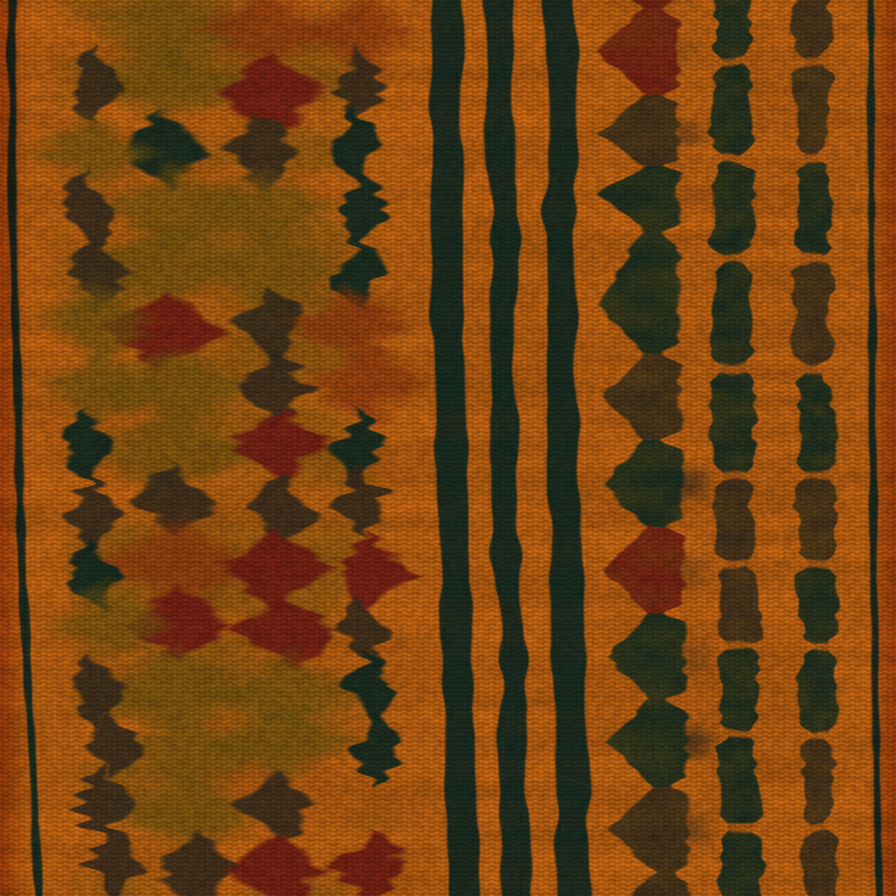
Give the GLSL for this pattern, as a WebGL 2 fragment shader.

```glsl
#version 300 es
precision highp float;
// Handwoven orange textile: smeared diamond columns, three dark stripes, teeth and dashes.
uniform vec2 u_resolution;
out vec4 fragColor;

const float TAU = 6.28318;
const vec3 GROUND = vec3(0.655, 0.335, 0.06);
const vec3 GREEN = vec3(0.055, 0.145, 0.115);
const vec3 BROWN = vec3(0.20, 0.155, 0.10);
const vec3 RED = vec3(0.40, 0.10, 0.07);
const vec3 OLIVE = vec3(0.40, 0.29, 0.05);
const vec3 RUST = vec3(0.50, 0.19, 0.05);
const vec3 DYES[5] = vec3[5](GREEN, BROWN, RED, OLIVE, RUST);

// Dye order down each diamond column: 0 bare, otherwise an index into DYES plus one.
const int OUTER[15] = int[15](0, 2, 4, 2, 2, 4, 4, 1, 2, 1, 4, 2, 2, 2, 2);
const int LEFT[15] = int[15](4, 4, 1, 4, 4, 3, 4, 4, 2, 5, 3, 4, 4, 4, 2);
const int RIGHT[15] = int[15](5, 3, 2, 4, 4, 2, 2, 3, 2, 3, 3, 4, 4, 2, 3);
const int INNER[15] = int[15](5, 2, 1, 1, 1, 5, 5, 1, 2, 3, 2, 1, 1, 0, 3);
const int TEETH[10] = int[10](3, 2, 1, 1, 2, 1, 3, 1, 1, 2);

float hash(vec2 p) {
  vec3 q = fract(p.xyx * 0.1031);
  q += dot(q, q.yzx + 33.33);
  return fract((q.x + q.y) * q.z);
}

float noise(vec2 p) {
  vec2 i = floor(p), f = fract(p);
  f = f * f * (3.0 - 2.0 * f);
  return mix(mix(hash(i), hash(i + vec2(1, 0)), f.x),
             mix(hash(i + vec2(0, 1)), hash(i + vec2(1, 1)), f.x), f.y);
}

float bump(float y, float center, float width) {
  float t = (y - center) / width;
  return exp(-t * t);
}

// Vertical band whose two edges wander independently.
float band(vec2 p, float x, float halfWidth, float wander) {
  float shift = (noise(vec2(x * 91.0, p.y * 17.0)) - 0.5) * wander;
  float swell = (noise(vec2(x * 53.0, p.y * 34.0)) - 0.5) * wander;
  return 1.0 - smoothstep(-0.002, 0.002, abs(p.x - x - shift) - halfWidth - swell);
}

// Column of stepped diamonds; pale dyes spread wider and softer than dark ones.
vec3 diamonds(vec3 color, vec2 p, float x, float width, int order[15]) {
  int row = int(floor(p.y * 15.0));
  for (int k = max(row - 1, 0); k <= min(row + 1, 14); k++) {
    int dye = order[k];
    if (dye == 0) continue;
    bool pale = dye > 3;
    float soft = pale ? 0.42 : 0.14;
    float spread = pale ? 1.35 : (dye == 3 ? 1.0 : 0.68);
    vec2 seed = vec2(float(k), x * 100.0);
    vec2 jitter = vec2(hash(seed), hash(seed + 7.0)) - 0.5;
    vec2 center = vec2(x, (float(k) + 0.5) / 15.0) + jitter * vec2(0.022, 0.014);
    vec2 d = abs(p - center) / vec2(width * spread, 0.043);
    float cover = 1.0 - smoothstep(1.0 - soft, 1.0 + soft, d.x + d.y);
    color = mix(color, DYES[dye - 1], cover * (pale ? 0.72 : 0.92));
  }
  return color;
}

// Left-pointing teeth with a straight back and an occasional bleed to the right.
vec3 teeth(vec3 color, vec2 p) {
  float t = (p.y + 0.04 * bump(p.y, 0.25, 0.07) - 0.01) / 0.0964;
  int k = clamp(int(floor(t)), 0, 9);
  float dy = abs(fract(t) - 0.5);
  float tip = (0.725 - p.x) / 0.059 + dy * 1.7;
  float back = 0.757 - 0.02 * smoothstep(0.38, 0.5, dy);
  float cover = (1.0 - smoothstep(0.93, 1.03, tip)) * (1.0 - smoothstep(back - 0.003, back + 0.003, p.x));
  float bleed = smoothstep(0.74, 0.757, p.x) * (1.0 - smoothstep(0.765, 0.80, p.x));
  bleed *= (1.0 - smoothstep(0.05, 0.28, dy)) * hash(vec2(float(k), 5.0));
  vec3 dye = DYES[TEETH[k] - 1];
  dye = mix(dye, OLIVE, 0.35 * noise(p * vec2(25.0, 45.0)));
  color = mix(color, BROWN, bleed * 0.7);
  return mix(color, dye, cover * 0.95);
}

// Column of rounded dashes divided by narrow, uneven gaps.
vec3 dashes(vec3 color, vec2 p, float x, float halfWidth, float greenShare) {
  float t = (p.y - 0.035 * bump(p.y, 0.53, 0.19) - 0.068) / 0.1068;
  float id = floor(t);
  float gap = abs(fract(t) - 0.5) + (noise(vec2(p.x * 65.0, id + x * 40.0)) - 0.5) * 0.05;
  float pinch = 0.010 * smoothstep(0.36, 0.48, gap);
  float cover = band(p, x, halfWidth - pinch, 0.009);
  cover *= 1.0 - 0.88 * smoothstep(0.435, 0.475, gap);
  vec3 dye = mix(BROWN, GREEN, step(hash(vec2(id + 2.0, x * 100.0)), greenShare));
  dye = mix(dye, OLIVE, 0.3 * noise(p * vec2(45.0, 70.0)));
  return mix(color, dye, cover * 0.93);
}

void main() {
  vec2 p = gl_FragCoord.xy / u_resolution;
  p.y = 1.0 - p.y;
  vec2 q = p - vec2(mix(0.032, 0.008, p.x) * p.y * p.y, 0.0);

  // Ground with soft horizontal dye streaks.
  float streak = noise(p * vec2(7.0, 60.0));
  vec3 color = GROUND * (0.92 + 0.15 * streak);
  float panel = smoothstep(0.04, 0.10, q.x) * (1.0 - smoothstep(0.36, 0.44, q.x));
  color = mix(color, OLIVE, panel * 0.5 * smoothstep(0.35, 0.8, noise(p * vec2(9.0, 23.0))));

  // Thread offsets fray the diamond edges sideways.
  vec2 frayed = q;
  frayed.x += (noise(vec2(p.x * 12.0, p.y * 115.0)) - 0.5) * 0.028;
  frayed.y += (noise(p * 42.0) - 0.5) * 0.012;
  color = diamonds(color, frayed, 0.185, 0.070, LEFT);
  color = diamonds(color, frayed, 0.298, 0.060, RIGHT);
  color = diamonds(color, frayed, 0.400, 0.044, INNER);
  color = diamonds(color, frayed, 0.098, 0.046, OUTER);

  // Teeth, dashes, three stripes and two thin border lines.
  vec2 lightFray = mix(q, frayed, 0.3);
  color = teeth(color, lightFray);
  color = dashes(color, lightFray, 0.817, 0.022, 0.55);
  color = dashes(color, lightFray, 0.907, 0.020, 0.25);
  float stripes = max(band(q, 0.498, 0.0175, 0.006), band(q, 0.560, 0.0145, 0.009));
  stripes = max(stripes, band(q, 0.625, 0.0175, 0.007));
  float borders = max(band(q, 0.013, 0.0045, 0.003), band(q, 0.972, 0.004, 0.003));
  color = mix(color, mix(GREEN, BROWN, 0.3 * streak), max(stripes, borders) * 0.96);

  // Ribbed weave, grain and redder outer edges.
  float rib = cos(TAU * (p.y * 200.0 + 0.18 * cos(TAU * p.x * 82.0)));
  float warp = cos(TAU * p.x * 164.0);
  float grain = noise(p * vec2(210.0, 260.0)) - 0.5;
  color *= 1.0 + 0.10 * rib + 0.035 * warp + 0.18 * grain;
  float rim = 1.0 - smoothstep(0.0, 0.035, min(p.x, 1.0 - p.x));
  color *= mix(vec3(1.0), vec3(0.85, 0.66, 0.65), rim);
  fragColor = vec4(color, 1.0);
}
```
